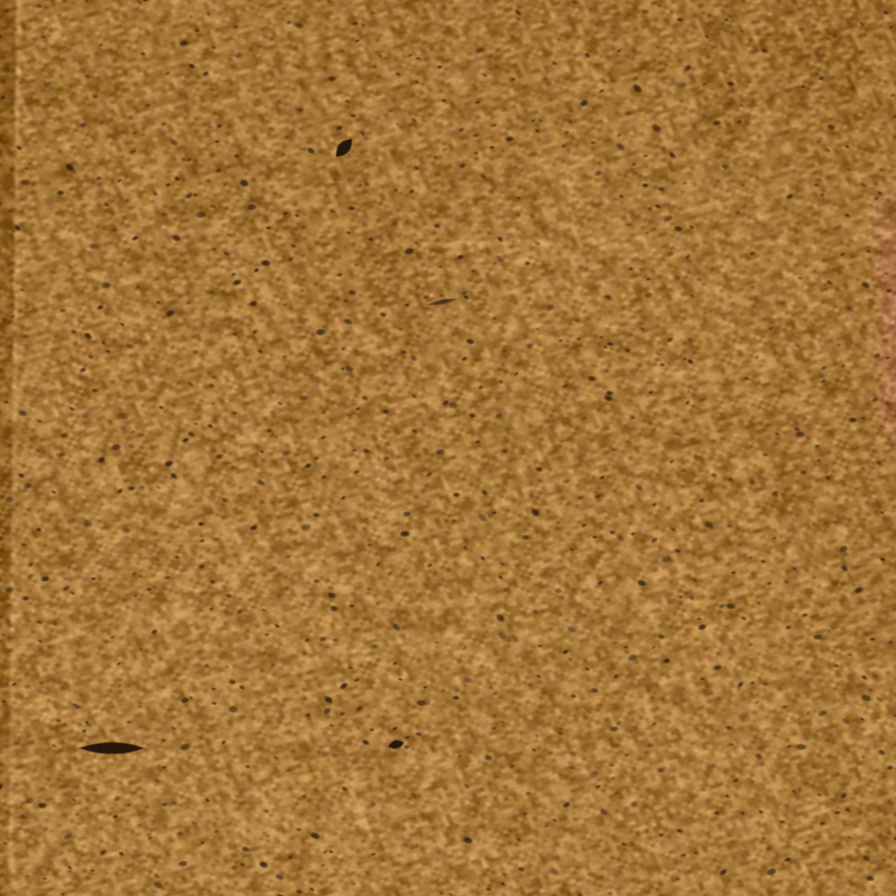
A three.js fragment shader for this texture:

```glsl
// Ochre grained board with dark specks, a few slit marks, a faint crease and a worn left edge.
#define GRAIN_FREQ 215.0
#define GRAIN_CONTRAST 0.86
#define CLUMP_CONTRAST 0.62
#define SPECK_CELLS 52.0
#define SPECK_CHANCE 0.3
#define SOFT 0.0016
#define SHADE vec3(0.50, 0.32, 0.09)
#define OCHRE vec3(0.75, 0.56, 0.31)
#define INK vec3(0.12, 0.07, 0.03)
#define MAUVE vec3(0.03, -0.01, 0.07)

varying vec2 vUv;

float hash(vec2 p) {
  return fract(sin(dot(p, vec2(127.1, 311.7))) * 43758.5453);
}

// Smooth value noise in 0..1
float noise(vec2 p) {
  vec2 i = floor(p);
  vec2 f = fract(p);
  f = f * f * (3.0 - 2.0 * f);
  float low = mix(hash(i), hash(i + vec2(1.0, 0.0)), f.x);
  float high = mix(hash(i + vec2(0.0, 1.0)), hash(i + vec2(1.0, 1.0)), f.x);
  return mix(low, high, f.y);
}

vec2 rotate(vec2 p, float angle) {
  float c = cos(angle);
  float s = sin(angle);
  return vec2(c * p.x + s * p.y, c * p.y - s * p.x);
}

// Coverage of a pointed sliver with half length and half width in size
float sliver(vec2 p, float angle, vec2 size) {
  p = rotate(p, angle);
  float t = p.x / size.x;
  float d = abs(p.y) - size.y * (1.0 - t * t);
  return 1.0 - smoothstep(-SOFT, SOFT, d);
}

// Small dark flecks scattered one per cell at most
float specks(vec2 uv) {
  vec2 base = floor(uv * SPECK_CELLS);
  float cover = 0.0;
  for (int y = -1; y <= 1; y++) {
    for (int x = -1; x <= 1; x++) {
      vec2 cell = base + vec2(float(x), float(y));
      float pick = hash(cell + 7.3);
      vec2 jitter = vec2(hash(cell + 19.1), hash(cell + 41.7));
      vec2 offset = rotate(uv - (cell + jitter) / SPECK_CELLS, 1.4 * (jitter.x - 0.5));
      float size = mix(0.0013, 0.0033, pow(hash(cell + 63.9), 3.0));
      float d = length(offset * vec2(0.65, 1.0)) - size;
      float fleck = 1.0 - smoothstep(-SOFT, SOFT, d);
      float strength = mix(0.3, 0.75, hash(cell + 88.2));
      cover = max(cover, fleck * strength * step(pick, SPECK_CHANCE));
    }
  }
  return cover;
}

void main() {
  vec2 uv = vUv;

  // Fine grain, clumps and broad mottling, slightly stretched sideways
  vec2 stretched = uv * vec2(0.88, 1.08);
  float grain = noise(rotate(stretched, 0.35) * GRAIN_FREQ) - 0.5;
  float clump = noise(rotate(stretched, -0.5) * GRAIN_FREQ * 0.57 + 31.0) - 0.5;
  float mottle = noise(rotate(uv, 0.8) * 38.0 + 57.0) - 0.5;
  float cloud = noise(uv * 5.0 + 83.0) - 0.5;
  float tone = 0.63 + GRAIN_CONTRAST * grain + CLUMP_CONTRAST * clump;
  tone += 0.2 * mottle + 0.1 * cloud;

  // Uneven light: dimmer towards the top and the right side
  tone -= 0.16 * smoothstep(0.65, 1.0, uv.y) * (0.4 + 0.6 * uv.x);
  tone -= 0.08 * smoothstep(0.8, 1.0, uv.x);

  // Broken pale crease running across
  float creaseY = 0.718 + 0.018 * uv.x + 0.008 * (noise(vec2(uv.x * 14.0, 3.0)) - 0.5);
  float crease = 1.0 - smoothstep(0.001, 0.006, abs(uv.y - creaseY));
  tone += 0.32 * crease * smoothstep(0.25, 0.75, noise(vec2(uv.x * 22.0, 9.0)));

  // Worn left border: dark strip beside a pale line
  float edgeX = 0.009 + 0.009 * uv.y;
  float strip = 1.0 - smoothstep(-0.003, 0.003, uv.x - edgeX);
  float rim = 1.0 - smoothstep(0.0, 0.006, abs(uv.x - edgeX - 0.003));
  tone += 0.2 * rim - strip * mix(0.25, 0.5, uv.y);

  // Tone to colour, with a slight mauve drift in grains and at the right edge
  vec3 color = mix(SHADE, OCHRE, clamp(tone, -0.55, 1.35));
  float stain = smoothstep(0.965, 1.0, uv.x) * (1.0 - smoothstep(0.08, 0.2, abs(uv.y - 0.65)));
  float drift = noise(uv * 130.0 + 11.0) - 0.5;
  color += MAUVE * (0.6 * drift + 0.9 * stain);

  // Specks and the few large marks
  color = mix(color, INK, specks(uv));
  float marks = sliver(uv - vec2(0.125, 0.165), 0.0, vec2(0.036, 0.0065));
  marks = max(marks, sliver(uv - vec2(0.384, 0.835), 0.85, vec2(0.013, 0.0065)));
  marks = max(marks, sliver(uv - vec2(0.442, 0.169), 0.25, vec2(0.009, 0.0045)));
  marks = max(marks, 0.7 * sliver(uv - vec2(0.493, 0.663), 0.2, vec2(0.015, 0.0025)));
  color = mix(color, INK, 0.95 * marks);

  gl_FragColor = vec4(clamp(color, 0.0, 1.0), 1.0);
}
```
